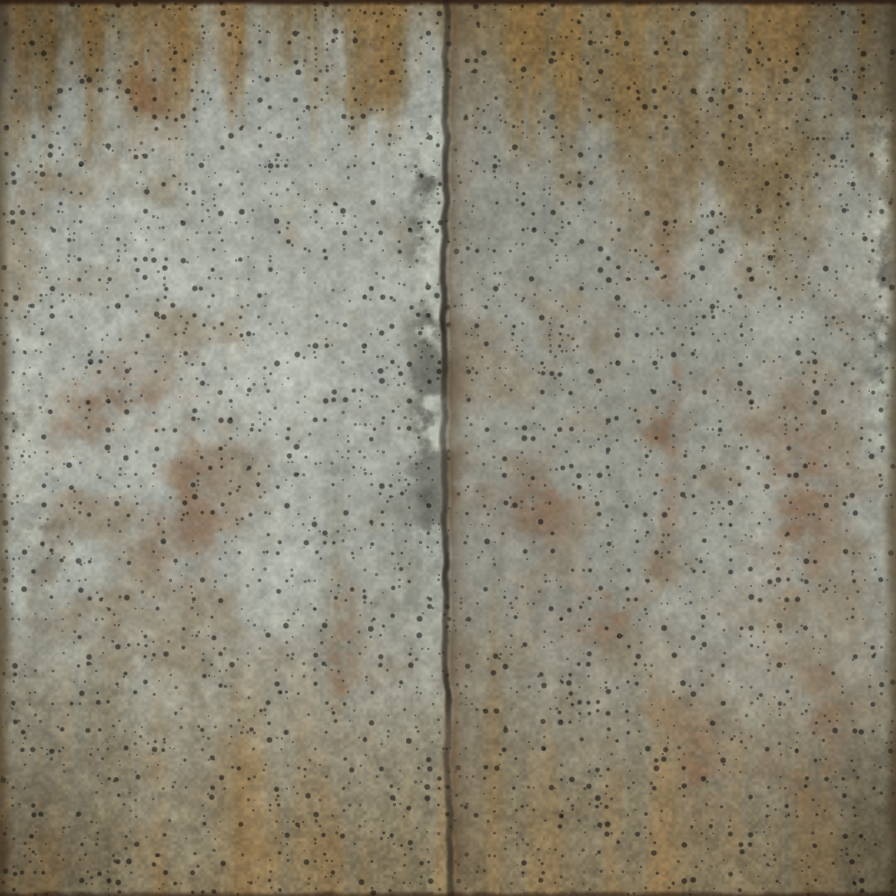
A Shadertoy shader for this texture:

```glsl
float hash(vec2 p) {
    vec3 q = fract(vec3(p.xyx) * 0.1031);
    q += dot(q, q.yzx + 33.33);
    return fract((q.x + q.y) * q.z);
}

float noise(vec2 p) {
    vec2 i = floor(p), f = fract(p);
    f = f * f * (3.0 - 2.0 * f);
    return mix(mix(hash(i), hash(i + vec2(1, 0)), f.x),
               mix(hash(i + vec2(0, 1)), hash(i + vec2(1, 1)), f.x), f.y);
}

float fbm(vec2 p) {
    float sum = 0.0, amp = 0.5;
    for (int i = 0; i < 6; i++) {
        sum += amp * noise(p);
        p = mat2(1.6, 1.2, -1.2, 1.6) * p + 17.3;
        amp *= 0.53;
    }
    return sum;
}

// Soft bump along one axis
float band(float x, float center, float width) {
    float d = (x - center) / width;
    return exp(-d * d);
}

// Sparse round holes, one candidate per cell
float pits(vec2 p, float cells, float density) {
    vec2 id = floor(p * cells), f = fract(p * cells);
    vec2 center = 0.3 + 0.4 * vec2(hash(id + 3.1), hash(id + 8.7));
    float radius = 0.10 + 0.18 * hash(id + 21.0);
    return step(1.0 - density, hash(id)) * smoothstep(radius + 0.14, radius - 0.08, length(f - center));
}

// Rust patches: center.xy, radius.xy
const vec4 RUST[11] = vec4[11](
    vec4(0.13, 0.56, 0.07, 0.035), vec4(0.22, 0.43, 0.05, 0.08),
    vec4(0.08, 0.49, 0.04, 0.06), vec4(0.38, 0.25, 0.025, 0.11),
    vec4(0.748, 0.56, 0.013, 0.20), vec4(0.67, 0.315, 0.05, 0.03),
    vec4(0.89, 0.45, 0.05, 0.10), vec4(0.77, 0.15, 0.04, 0.06),
    vec4(0.90, 0.18, 0.045, 0.07), vec4(0.61, 0.44, 0.04, 0.05),
    vec4(0.17, 0.90, 0.025, 0.05));

void mainImage(out vec4 fragColor, in vec2 fragCoord) {
    vec2 uv = fragCoord / iResolution.xy;
    float cloud = fbm(uv * 5.0 + 4.0);
    float mottle = fbm(uv * 19.0 + 31.0);
    float fine = fbm(uv * 65.0 + 9.0);
    float streak = fbm(uv * vec2(38.0, 2.2) + 12.0);
    float grain = noise(uv * 270.0) * 0.6 + noise(uv * 150.0 + 40.0) * 0.4;

    // Two weathered concrete panels
    float seam = 0.498 + 0.003 * sin(uv.y * 5.0 + 2.0) + 0.005 * (noise(vec2(uv.y * 45.0, 2.0)) - 0.5);
    float fromSeam = uv.x - seam;
    float rightPanel = smoothstep(-0.003, 0.003, fromSeam);
    vec3 color = mix(vec3(0.635, 0.65, 0.615), vec3(0.58, 0.585, 0.545), rightPanel);
    color += 0.035 * band(uv.y, 0.62, 0.25) * band(uv.x, 0.27, 0.22);
    color *= 1.0 + 0.22 * (cloud - 0.5) + 0.12 * (streak - 0.5);
    color = mix(color, vec3(0.52, 0.47, 0.38), 0.65 * smoothstep(0.48, 0.75, mottle * 0.6 + cloud * 0.4));

    // Earthy stains running from the top and rising from the base
    float ragged = 0.28 * (streak - 0.5) + 0.22 * (cloud - 0.5) + 0.12 * (mottle - 0.5);
    float top = smoothstep(0.80 - 0.07 * rightPanel, 1.03, uv.y + ragged);
    float base = smoothstep(0.40, -0.06, uv.y + ragged);
    color = mix(color, vec3(0.45, 0.385, 0.26), 0.90 * top);
    color = mix(color, vec3(0.47, 0.41, 0.29), 0.78 * base);

    // Ochre drips
    float ochre = smoothstep(0.48, 0.72, streak + 0.15 * (mottle - 0.5));
    float dripZone = smoothstep(0.78, 1.0, uv.y) + 0.8 * smoothstep(0.38, 0.05, uv.y);
    color = mix(color, vec3(0.56, 0.42, 0.23), 0.5 * ochre * dripZone);
    float drips = band(uv.x, 0.25, 0.018) + band(uv.x, 0.42, 0.012) + band(uv.x, 0.02, 0.014);
    color = mix(color, vec3(0.56, 0.41, 0.23), 0.4 * drips * smoothstep(0.83, 0.97, uv.y + ragged * 0.5));
    float lowDrips = band(uv.x, 0.27, 0.025) + band(uv.x, 0.55, 0.012) + band(uv.x, 0.75, 0.018);
    color = mix(color, vec3(0.57, 0.44, 0.26), 0.35 * lowDrips * smoothstep(0.36, 0.12, uv.y + ragged * 0.5));

    // Broken rust patches
    float rust = 0.0;
    vec2 warp = 0.05 * (vec2(mottle, fbm(uv * 17.0 + 70.0)) - 0.5);
    for (int i = 0; i < 11; i++) {
        vec2 d = (uv + warp - RUST[i].xy) / RUST[i].zw;
        rust = max(rust, exp(-dot(d, d)));
    }
    rust *= smoothstep(0.32, 0.62, mottle * 0.65 + fine * 0.35);
    color = mix(color, vec3(0.47, 0.345, 0.25), 0.68 * rust);

    // Pale flaking lime beside the joints
    float lime = band(fromSeam, -0.018, 0.023) * smoothstep(0.25, 0.45, uv.y) * smoothstep(0.96, 0.84, uv.y);
    lime += band(uv.x, 0.025, 0.032) * smoothstep(0.28, 0.42, uv.y) * smoothstep(0.65, 0.60, uv.y);
    lime += band(uv.x, 0.984, 0.018) * smoothstep(0.42, 0.60, uv.y) * smoothstep(0.90, 0.84, uv.y);
    lime += 0.5 * band(uv.x, 0.85, 0.018) * band(uv.y, 0.40, 0.06) * streak;
    float flakes = smoothstep(0.38, 0.56, fine * 0.6 + mottle * 0.4);
    color = mix(color, vec3(0.70, 0.72, 0.67), 0.65 * min(lime, 1.0) * flakes);
    color *= 1.0 - 0.35 * min(lime, 1.0) * smoothstep(0.58, 0.72, mottle);

    // Pores and surface grit
    color *= 1.0 - 0.5 * pits(uv, 95.0, 0.13);
    color *= 1.0 - 0.35 * pits(uv + 0.37, 160.0, 0.10);
    color *= 1.0 + 0.24 * (fine - 0.5) + (0.16 + 0.16 * max(top, base)) * (grain - 0.5);

    // Dark joint with a brown shoulder on its right
    float shoulder = exp(-abs(fromSeam - 0.008) * 75.0) * smoothstep(-0.004, 0.008, fromSeam);
    color = mix(color, vec3(0.38, 0.31, 0.23), 0.6 * shoulder * (0.5 + mottle));
    float crack = smoothstep(0.006, 0.001, abs(fromSeam + 0.003 * (fine - 0.5)));
    color = mix(color, vec3(0.17, 0.15, 0.12), crack * (0.5 + 0.4 * noise(vec2(uv.y * 22.0, 5.0))));

    // Grimy outer border
    float side = min(uv.x, 1.0 - uv.x) + 0.018 * (mottle - 0.5);
    color = mix(color, vec3(0.30, 0.24, 0.15), 0.65 * smoothstep(0.016, -0.002, side));
    float corner = smoothstep(0.20, 0.0, side) * (smoothstep(0.75, 1.0, uv.y) + smoothstep(0.30, 0.0, uv.y));
    color *= 1.0 - 0.24 * corner;
    float rim = smoothstep(0.992, 0.999, uv.y + 0.004 * (fine - 0.5));
    rim += 0.7 * smoothstep(0.007, 0.0, uv.y + 0.005 * (fine - 0.5));
    color = mix(color, vec3(0.15, 0.09, 0.06), 0.8 * min(rim, 1.0));

    fragColor = vec4(clamp(color, 0.0, 1.0), 1.0);
}
```
